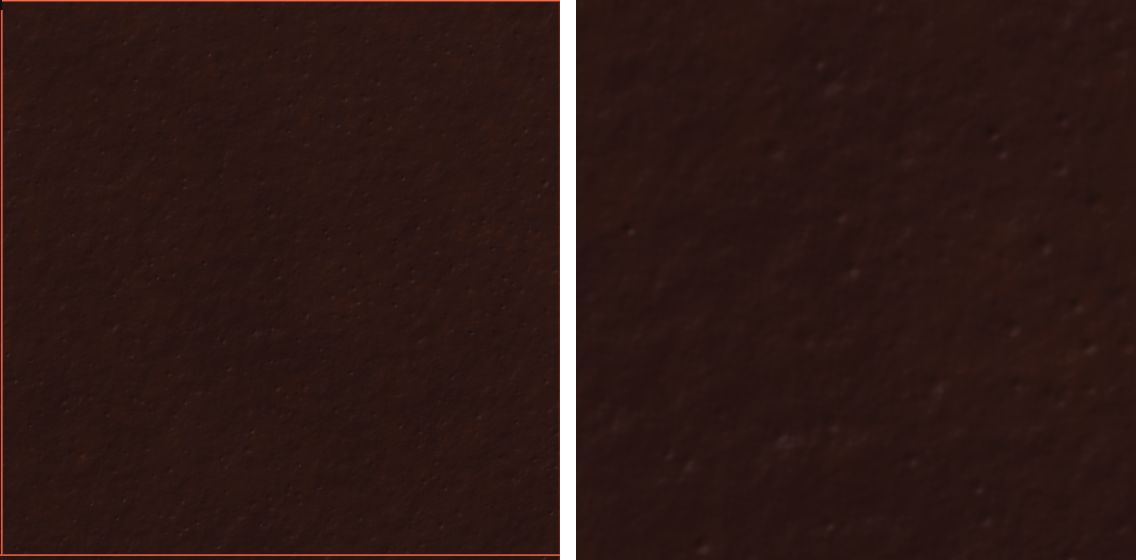
Left, the full canvas; right, a detail of the centre.
This texture is drawn by a WebGL 2 fragment shader. Its source:

```glsl
#version 300 es
precision highp float;

uniform vec2 u_resolution;
out vec4 fragColor;

const vec3 LEATHER = vec3(0.164, 0.086, 0.075);
const vec3 SHEEN = vec3(0.25, 0.20, 0.20);
const vec3 WARM_STAIN = vec3(0.195, 0.095, 0.065);
const vec3 CORNER = vec3(0.07, 0.05, 0.05);
const vec3 FRAME = vec3(0.97, 0.40, 0.27);

// Integer hash giving three values in 0..1
vec3 hash3(vec2 cell, uint seed) {
    uvec3 v = uvec3(uvec2(ivec2(cell)), seed) * 1664525u + 1013904223u;
    v.x += v.y * v.z;
    v.y += v.z * v.x;
    v.z += v.x * v.y;
    v ^= v >> 16u;
    v.x += v.y * v.z;
    v.y += v.z * v.x;
    v.z += v.x * v.y;
    return vec3(v >> 8u) / 16777216.0;
}

float valueNoise(vec2 p, uint seed) {
    vec2 cell = floor(p);
    vec2 f = p - cell;
    vec2 w = f * f * f * (f * (f * 6.0 - 15.0) + 10.0);
    float a = hash3(cell, seed).x;
    float b = hash3(cell + vec2(1, 0), seed).x;
    float c = hash3(cell + vec2(0, 1), seed).x;
    float d = hash3(cell + vec2(1, 1), seed).x;
    return mix(mix(a, b, w.x), mix(c, d, w.x), w.y);
}

// Rotated octaves hide the lattice directions
float fractalNoise(vec2 p, float scale, int octaves, uint seed) {
    mat2 turn = mat2(0.8, 0.6, -0.6, 0.8);
    float sum = 0.0;
    float amplitude = 0.5;
    p = turn * p * scale;
    for (int i = 0; i < octaves; i++) {
        sum += amplitude * valueNoise(p, seed + uint(i));
        p = turn * p * 2.0 + 7.3;
        amplitude *= 0.52;
    }
    return sum;
}

// Sparse round dents, one candidate per cell
float pits(vec2 p, float scale, float share, uint seed) {
    vec2 q = p * scale;
    vec2 home = floor(q);
    float depth = 0.0;
    for (int y = -1; y <= 1; y++) {
        for (int x = -1; x <= 1; x++) {
            vec2 cell = home + vec2(x, y);
            vec3 place = hash3(cell, seed);
            vec3 form = hash3(cell, seed + 1u);
            vec2 offset = q - cell - place.xy;
            float radius = mix(0.16, 0.3, form.x);
            float bowl = exp(-dot(offset, offset) / (radius * radius));
            depth += step(place.z, share) * mix(0.3, 1.0, form.y) * bowl;
        }
    }
    return depth;
}

float surfaceHeight(vec2 p, float pitShare) {
    float grain = fractalNoise(p, 42.0, 4, 11u);
    return grain - 0.45 * pits(p, 58.0, pitShare, 31u);
}

// Brightness of the slope facing a distant light
float relief(vec2 p, vec2 toLight, float pitShare) {
    vec2 reach = toLight * 0.0015;
    return surfaceHeight(p - reach, pitShare) - surfaceHeight(p + reach, pitShare);
}

float stripe(float distanceToAxis, float halfWidth, float pixel) {
    return clamp((halfWidth - abs(distanceToAxis)) / pixel + 0.5, 0.0, 1.0);
}

vec3 leather(vec2 p) {
    float patches = fractalNoise(p, 5.0, 3, 51u);
    float shade = relief(p, normalize(vec2(-0.6, 0.8)), mix(0.04, 0.3, patches));
    float stain = smoothstep(0.4, 0.75, fractalNoise(p, 26.0, 3, 71u));
    float glow = 0.97 + 0.06 * p.y + 0.16 * (patches - 0.44);

    vec3 color = mix(LEATHER, WARM_STAIN, 0.5 * stain) * glow;
    color *= 1.0 + clamp(shade, -0.8, 0.4) * 0.75;
    return mix(color, SHEEN, 0.5 * smoothstep(0.04, 0.4, shade));
}

void main() {
    vec2 p = gl_FragCoord.xy / u_resolution;
    vec2 pixel = 1.0 / u_resolution;
    float halfWidth = 0.0013;
    vec3 color = leather(p);

    // Dark notch above the left rule
    float aboveRule = smoothstep(0.981, 0.983, p.y);
    float leftMargin = 1.0 - smoothstep(0.003, 0.005, p.x);
    color = mix(color, CORNER, aboveRule * leftMargin);

    // Thin frame, faint along the right edge
    float top = stripe(p.y - 0.9987, halfWidth, pixel.y) * step(0.004, p.x);
    float bottom = stripe(p.y - 0.0088, halfWidth, pixel.y);
    float left = stripe(p.x - 0.0033, halfWidth, pixel.x);
    left *= (1.0 - aboveRule) * step(0.0085, p.y);
    float right = 0.2 * stripe(p.x - 0.999, halfWidth, pixel.x);
    float frame = max(max(top, bottom), max(left, right));
    fragColor = vec4(mix(color, FRAME, frame), 1.0);
}
```
